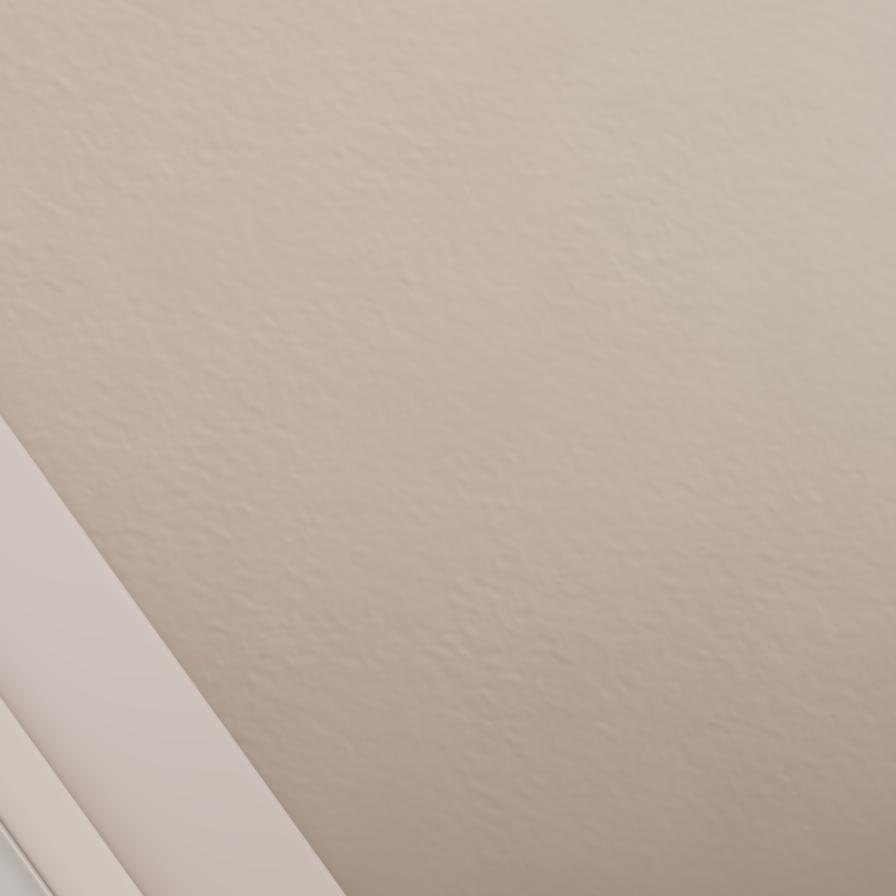
Give the GLSL for this texture, as a Shadertoy shader.

```glsl
// Softly lit beige leather-grained wall with pale diagonal trim strips in the lower left corner.

float hash(vec2 p) {
    return fract(sin(dot(p, vec2(127.1, 311.7))) * 43758.5453);
}

float noise(vec2 p) {
    vec2 cell = floor(p), f = fract(p);
    f = f * f * (3.0 - 2.0 * f);
    return mix(mix(hash(cell), hash(cell + vec2(1, 0)), f.x),
               mix(hash(cell + vec2(0, 1)), hash(cell + vec2(1, 1)), f.x), f.y);
}

// Height of the grain: warped bumps stretched along a falling diagonal.
float grainHeight(vec2 uv) {
    vec2 p = mat2(0.89, 0.45, -0.45, 0.89) * uv;
    p = vec2(dot(uv, vec2(0.89, -0.45)), dot(uv, vec2(0.45, 0.89)));
    p += 0.008 * vec2(noise(uv * 45.0), noise(uv * 45.0 + 31.0));
    return 0.65 * noise(p * vec2(62, 108)) + 0.35 * noise(p * vec2(125, 190) + 17.0);
}

vec3 wallColor(vec2 uv) {
    // Light falls off towards the floor, faster on the right.
    float rise = 1.0 - (1.0 - uv.y) * (1.0 - uv.y);
    vec3 low = mix(vec3(0.675, 0.602, 0.542), vec3(0.625, 0.558, 0.510), uv.x);
    vec3 high = mix(vec3(0.772, 0.712, 0.652), vec3(0.785, 0.738, 0.698), uv.x);
    vec3 color = mix(low, high, rise);

    // Emboss the grain, leaving some patches and the far corner smoother.
    vec2 toLight = vec2(0.0016, 0.0026);
    float relief = grainHeight(uv - toLight) - grainHeight(uv + toLight);
    float patches = mix(0.55, 1.2, noise(uv * 7.0));
    float fade = 1.0 - 0.65 * smoothstep(1.3, 1.95, uv.x + uv.y);
    fade *= mix(0.55, 1.0, smoothstep(0.0, 0.25, uv.y));
    color += 0.036 * relief * patches * fade;

    // Faint broad mottling.
    return color + 0.008 * (noise(uv * 16.0) - 0.5);
}

void mainImage(out vec4 fragColor, in vec2 fragCoord) {
    vec2 uv = fragCoord / iResolution.xy;
    float soft = max(0.0014, 0.8 / iResolution.y);
    // Distance across the strips, measured from the lower left corner.
    float d = dot(uv, vec2(0.812, 0.584));

    // Wall with a narrow contact shadow beside the trim.
    vec3 wall = wallColor(uv);
    float gap = max(d - 0.314, 0.0);
    wall -= 0.035 * exp(-gap / 0.004) + 0.018 * exp(-gap / 0.05);

    // Wide strip, shaded where the next strip overhangs it.
    float across = max(d - 0.130, 0.0);
    vec3 wide = mix(vec3(0.775, 0.725, 0.698), vec3(0.808, 0.764, 0.744), smoothstep(0.0, 0.5, uv.y + 0.1));
    wide -= vec3(0.075, 0.088, 0.094) * exp(-across / 0.022);
    wide -= 0.06 * exp(-across / 0.003);
    wide += 0.015 * exp(-abs(d - 0.309) / 0.003);

    // Middle strip with a lit rim.
    vec3 middle = mix(vec3(0.765, 0.725, 0.695), vec3(0.808, 0.768, 0.738), smoothstep(0.045, 0.085, d));
    middle += 0.015 * exp(-abs(d - 0.126) / 0.003);
    middle -= vec3(0.20, 0.21, 0.21) * exp(-abs(d - 0.050) / 0.0022);

    // Grey corner strip with a bright edge.
    vec3 corner = mix(vec3(0.765, 0.742, 0.725), vec3(0.71, 0.68, 0.655), smoothstep(0.015, 0.043, d));
    corner += 0.13 * exp(-abs(d - 0.045) / 0.0018);

    vec3 color = mix(corner, middle, smoothstep(-soft, soft, d - 0.048));
    color = mix(color, wide, smoothstep(-soft, soft, d - 0.130));
    color = mix(color, wall, smoothstep(-soft, soft, d - 0.314));
    fragColor = vec4(color, 1.0);
}
```
